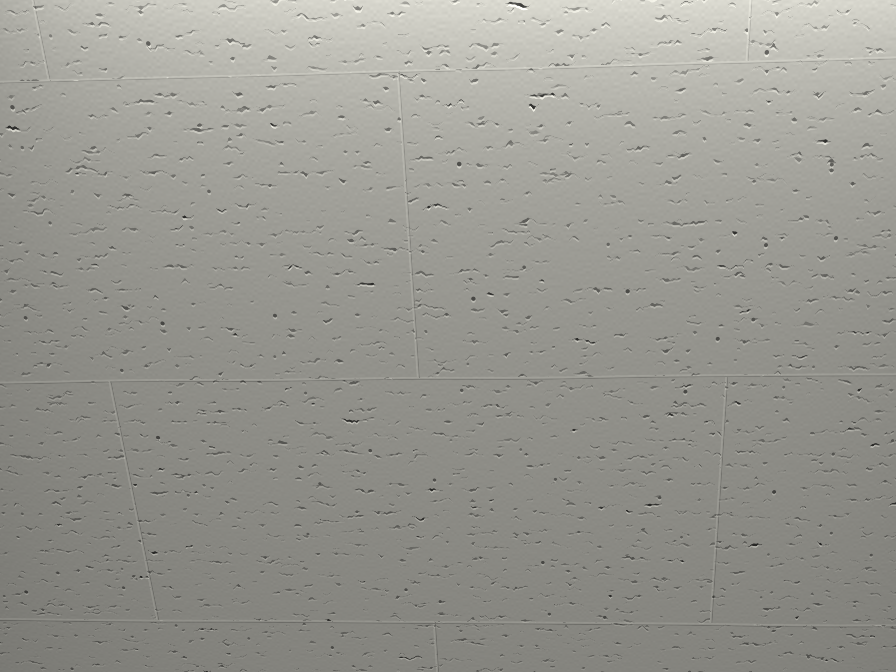
Reproduce this texture procedurally as a WebGL 2 fragment shader.

```glsl
#version 300 es
// Fissured acoustic ceiling tiles in a half-offset bond, seen in perspective and lit from the top.
precision highp float;
uniform vec2 u_resolution;
out vec4 outColor;

// Perspective, in units of the canvas height, with depth measured from the top
const float VANISH_X = 0.851;
const float TILE_WIDTH_TOP = 1.064;
const float NARROWING = 0.26;
const float FIRST_SEAM = 0.963;
const float ROW_STEP = 0.1261;
const float TILE_ASPECT = 0.47;
const float BOND_SHIFT = 0.25;

// Surface, in units of the tile width
const vec2 FISSURE_CELL = vec2(0.060, 0.030);
const vec2 FLECK_CELL = vec2(0.033, 0.029);
const vec2 HOLE_CELL = vec2(0.125, 0.0783);
const float FISSURE_REACH = 0.028;
const float FLECK_REACH = 0.010;
const float CRACK_HALF_WIDTH = 0.0018;
const float HOLE_RADIUS = 0.0035;
const float WANDER = 0.008;
const float RAGGED = 0.0028;
const float LIP_OFFSET = 0.0032;
const float LIP_LIGHT = 0.20;
const float PIT_DARKNESS = 0.62;
const float SEAM_HALF_WIDTH = 0.0012;
const vec3 WARM_GREY = vec3(1.0, 0.996, 0.953);

vec2 hash2(vec2 p) {
  vec3 h = fract(p.xyx * vec3(0.1031, 0.1030, 0.0973));
  h += dot(h, h.yzx + 33.33);
  return fract((h.xx + h.yz) * h.zy);
}

float noise(vec2 p) {
  vec2 i = floor(p), f = fract(p);
  f = f * f * (3.0 - 2.0 * f);
  return mix(mix(hash2(i).x, hash2(i + vec2(1, 0)).x, f.x),
             mix(hash2(i + vec2(0, 1)).x, hash2(i + vec2(1, 1)).x, f.x), f.y);
}

// Scattered ragged cracks, tapered at both ends; returns their depth
float cracks(vec2 q, vec2 cell, float reach, float keep, vec2 seed, float aa) {
  vec2 home = floor(q / cell);
  float depth = 0.0;
  for (int j = -1; j <= 1; j++) {
    for (int i = -1; i <= 1; i++) {
      vec2 c = home + vec2(i, j);
      vec2 place = hash2(c + seed), kind = hash2(c + seed + 57.7);
      if (kind.y > keep) continue;
      vec2 d = q - (c + 0.1 + 0.8 * place) * cell;
      float span = reach * mix(0.35, 1.0, kind.x);
      float taper = 1.0 - d.x * d.x / (span * span);
      if (taper <= 0.0) continue;
      float lane = floor(place.x * 910.0 + place.y * 370.0);
      d.y += WANDER * (noise(vec2(d.x * 85.0 + 40.0, lane)) - 0.5);
      d.y += RAGGED * (noise(vec2(d.x * 260.0 + 90.0, lane + 5.0)) - 0.5);
      float lump = noise(vec2(d.x * 190.0 + 80.0, lane + 9.0));
      float halfWidth = CRACK_HALF_WIDTH * (taper * (0.15 + 1.5 * lump * lump) - 0.1);
      float cover = smoothstep(aa, -aa, abs(d.y) - halfWidth);
      cover *= smoothstep(0.0, 0.3, taper) * mix(0.55, 1.0, lump);
      float strength = fract(place.x * 13.7 + kind.x * 7.3);
      depth = max(depth, cover * (0.38 + 0.35 * strength + 0.45 * step(0.95, strength)));
    }
  }
  return depth;
}

float pinholes(vec2 q, vec2 seed, float aa) {
  vec2 c = floor(q / HOLE_CELL);
  vec2 place = hash2(c + seed + 11.0), kind = hash2(c + seed + 83.0);
  vec2 d = q - (c + 0.1 + 0.8 * place) * HOLE_CELL;
  float radius = HOLE_RADIUS * mix(0.6, 1.0, kind.x);
  return smoothstep(aa, -aa, length(d) - radius) * step(kind.y, 0.4) * mix(0.45, 0.9, kind.x);
}

float relief(vec2 q, vec2 seed, float aa) {
  float depth = max(cracks(q, FISSURE_CELL, FISSURE_REACH, 0.70, seed, aa),
                    cracks(q, FLECK_CELL, FLECK_REACH, 0.75, seed + 31.0, aa));
  return max(depth, pinholes(q, seed, aa));
}

// Bright strip with a thin shadow on its positive side
float seam(float d, float aa) {
  float strip = smoothstep(aa, -aa, abs(d) - SEAM_HALF_WIDTH);
  float shadow = smoothstep(aa, -aa, abs(d - 2.2 * SEAM_HALF_WIDTH) - 0.3 * SEAM_HALF_WIDTH);
  return 0.055 * strip - 0.13 * shadow;
}

void main() {
  vec2 p = gl_FragCoord.xy / u_resolution.y;
  float aspect = u_resolution.x / u_resolution.y;
  float pixel = 1.0 / u_resolution.y;

  // Project the canvas onto the ceiling
  float down = 1.0 - p.y;
  float side = p.x - VANISH_X;
  float depth = down + side * (0.033 - 0.043 * down);
  float width = TILE_WIDTH_TOP - NARROWING * depth;
  float v = (1.0 / width - FIRST_SEAM) / ROW_STEP;
  float row = floor(v);
  float u = side / width - BOND_SHIFT + 0.5 * (1.0 - mod(row, 2.0));
  vec2 tile = vec2(floor(u), row);
  vec2 seed = floor(hash2(tile + 20.0) * 400.0) + 100.0;
  vec2 q = vec2(fract(u), fract(v) * TILE_ASPECT);

  // Light falling off from the top, dimmer at the sides
  float light = 0.522 + 0.100 * p.y + 0.245 * exp(-5.5 * down);
  light -= (0.045 + 0.13 * exp(-5.0 * down)) * exp(-4.0 * p.x);
  light -= 0.025 * exp(-6.0 * (aspect - p.x));

  // Grainy coating, then pits with a lit lower lip
  float grain = noise(q * 230.0 + seed) - noise(q * 230.0 + seed - vec2(0.0, 0.6));
  light += grain * mix(0.017, 0.042, exp(-4.0 * down));
  float aa = 0.6 * pixel / width;
  float pit = relief(q, seed, aa);
  float lip = relief(q - vec2(0.0, LIP_OFFSET), seed, aa);
  light += LIP_LIGHT * max(lip - pit, 0.0) * mix(0.6, 1.1, p.y);
  light *= 1.0 - PIT_DARKNESS * pit;

  // Joints between tiles
  float across = (u - round(u)) * width;
  float along = (v - round(v)) * ROW_STEP * width * width / NARROWING;
  along += 0.002 * (noise(vec2(p.x * 5.0, round(v) + 9.0)) - 0.5);
  float joint = seam(along, 0.6 * pixel);
  float upright = seam(across, 0.6 * pixel);
  light += abs(joint) > abs(upright) ? joint : upright;

  outColor = vec4(clamp(light * WARM_GREY, 0.0, 1.0), 1.0);
}
```
